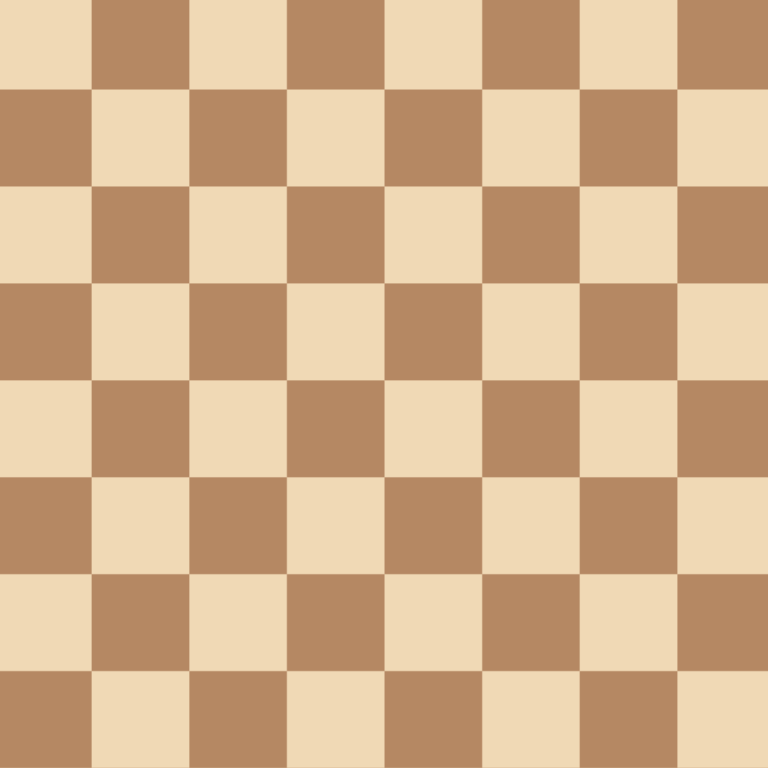
Reproduce this pattern procedurally as a three.js fragment shader.

```glsl
// Two-tone checkerboard of slightly oblong squares, cropped at the left, right and top.
varying vec2 vUv;

// Alternates between +1 and -1 on successive cells, with a soft step at each edge.
vec2 alternate(vec2 cell, vec2 softness) {
  vec2 edgeDistance = abs(mod(cell - 0.5, 2.0) - 1.0) - 0.5;
  return clamp(edgeDistance / softness, -1.0, 1.0);
}

void main() {
  vec3 brown = vec3(0.71, 0.533, 0.388);
  vec3 cream = vec3(0.941, 0.851, 0.71);

  // Cell size in canvas units; the first column is cut by the left border.
  vec2 cellSize = vec2(0.1271, 0.1262);
  vec2 cell = (vUv + vec2(0.0077, 0.0)) / cellSize;

  // Columns and rows multiply into the checker; equal signs are brown.
  vec2 stripes = alternate(cell, 0.001 / cellSize);
  float checker = stripes.x * stripes.y;

  gl_FragColor = vec4(mix(cream, brown, 0.5 + 0.5 * checker), 1.0);
}
```
